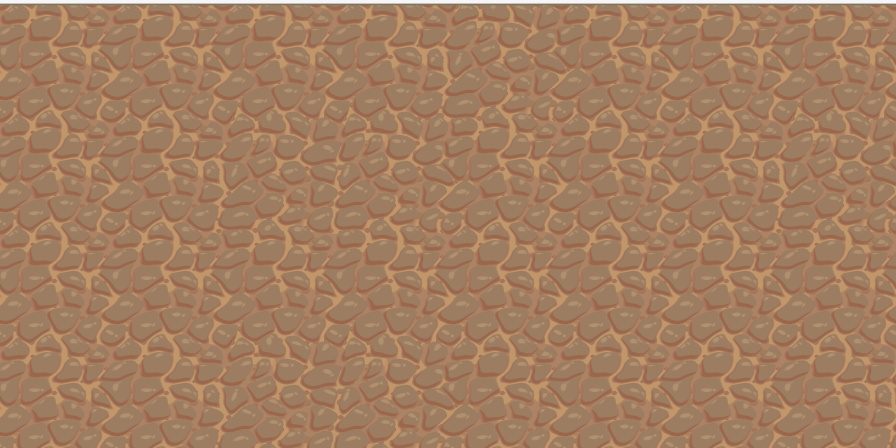
Write a WebGL 2 fragment shader that draws this texture.

```glsl
#version 300 es
precision highp float;
uniform vec2 u_resolution;
out vec4 fragColor;

const float TAU = 6.28318;
const vec2 TILE_CELLS = vec2(4.0, 5.0);

vec2 hash2(vec2 p) {
    return fract(sin(vec2(dot(p, vec2(127.1, 311.7)), dot(p, vec2(269.5, 183.3)))) * 43758.5453);
}

// Cells repeat in every tile, except in a few variant tiles
vec2 tileSeed(vec2 id, vec2 cells) {
    float variant = step(0.78, hash2(floor(id / cells) + 3.7).x);
    return mod(id, cells) + 17.0 * variant;
}

vec2 stoneCentre(vec2 id) {
    return id + 0.14 + 0.72 * hash2(tileSeed(id, TILE_CELLS));
}

// Depth inside a rounded Voronoi stone, negative in the gaps
float stoneDepth(vec2 p, out vec2 id, out vec2 local) {
    float nearest = 1e3;
    for (int y = -1; y <= 1; y++)
    for (int x = -1; x <= 1; x++) {
        vec2 cell = floor(p) + vec2(x, y);
        vec2 d = p - stoneCentre(cell);
        if (dot(d, d) < nearest) {
            nearest = dot(d, d);
            id = cell;
            local = d;
        }
    }
    float sum = 0.0;
    for (int y = -2; y <= 2; y++)
    for (int x = -2; x <= 2; x++) {
        if (x == 0 && y == 0) continue;
        vec2 toOther = stoneCentre(id + vec2(x, y)) - (p - local);
        float edge = 0.5 * length(toOther) - dot(local, normalize(toOther));
        sum += exp(-15.0 * edge);
    }
    float margin = 0.06 + 0.09 * hash2(tileSeed(id, TILE_CELLS) + 5.3).x;
    return -log(sum) / 15.0 - margin;
}

float valueNoise(vec2 p, vec2 period) {
    vec2 i = floor(p), f = fract(p);
    f = f * f * (3.0 - 2.0 * f);
    float a = hash2(mod(i, period)).x;
    float b = hash2(mod(i + vec2(1, 0), period)).x;
    float c = hash2(mod(i + vec2(0, 1), period)).x;
    float d = hash2(mod(i + 1.0, period)).x;
    return mix(mix(a, b, f.x), mix(c, d, f.x), f.y);
}

float ellipse(vec2 p, vec2 radii) {
    return (1.0 - length(p / radii)) * min(radii.x, radii.y);
}

void main() {
    vec2 uv = gl_FragCoord.xy / u_resolution.y;
    vec2 tile = uv * 4.0;
    float aa = 14.0 / u_resolution.y;

    // Bend the cells into bean-like outlines
    vec2 p = tile * TILE_CELLS;
    p += 0.13 * sin(TAU * tile.yx * vec2(2.0, 1.0) + vec2(0.7, 2.1));
    p += 0.05 * sin(TAU * tile.yx * vec2(5.0, 4.0) + vec2(1.9, 0.4));

    // Sandy ground with duller patches
    float patches = valueNoise(tile * 6.0, vec2(6.0));
    vec3 color = mix(vec3(0.76, 0.59, 0.42), vec3(0.675, 0.515, 0.395),
                     smoothstep(0.42, 0.50, patches));

    // Small pebbles in the gaps
    vec2 g = tile * 9.0;
    vec2 seed = hash2(tileSeed(floor(g), vec2(9.0)) + 41.0);
    float radius = 0.14 + 0.17 * seed.y;
    vec2 offset = fract(g) - mix(vec2(0.33), vec2(0.67), seed);
    float pebble = ellipse(offset, radius * vec2(1.1, 0.9));
    color = mix(color, vec3(0.645, 0.46, 0.35), smoothstep(-aa, aa, pebble));
    float pebbleTop = ellipse(offset - vec2(0.02, 0.08), radius * vec2(0.9, 0.65));
    color = mix(color, vec3(0.62, 0.49, 0.38),
                smoothstep(-aa, aa, pebbleTop) * step(0.55, seed.y));

    // Rusty rim and dark underside of each stone
    vec2 id, local;
    float under = stoneDepth(p + vec2(0.05, 0.14), id, local);
    color = mix(color, vec3(0.65, 0.47, 0.36), smoothstep(-aa, aa, under + 0.045));
    color = mix(color, vec3(0.605, 0.40, 0.30), smoothstep(-aa, aa, under));

    // Flat stone top
    float depth = stoneDepth(p, id, local);
    color = mix(color, vec3(0.61, 0.49, 0.38), smoothstep(-aa, aa, depth));

    // Glossy oval and a smaller spot beside it
    vec2 rnd = hash2(tileSeed(id, TILE_CELLS) + 9.1);
    float angle = mix(-0.5, 1.2, rnd.x);
    mat2 turn = mat2(cos(angle), -sin(angle), sin(angle), cos(angle));
    vec2 h = turn * (local - vec2(-0.12 + 0.14 * rnd.y, 0.14));
    float gloss = ellipse(h, vec2(0.14 + 0.07 * rnd.y, 0.085));
    gloss = max(gloss, ellipse(h - vec2(0.27, -0.03), vec2(0.05, 0.065)));
    gloss = min(gloss, depth - 0.05);
    color = mix(color, vec3(0.69, 0.565, 0.435), smoothstep(-aa, aa, gloss));

    // Pale strip with a grey edge along the top
    float px = 0.7 / u_resolution.y;
    color = mix(color, vec3(0.50, 0.46, 0.38), smoothstep(-px, px, uv.y - 0.988));
    color = mix(color, vec3(0.97, 0.96, 0.96), smoothstep(-px, px, uv.y - 0.992));
    fragColor = vec4(color, 1.0);
}
```
